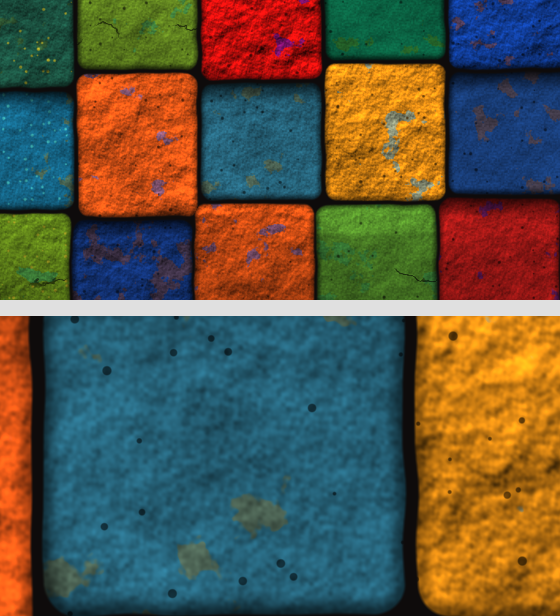
Top: the whole. Bottom: its middle third, enlarged.
This pattern is drawn by a Shadertoy shader. Its source:

```glsl
// A wall of rough painted blocks, five columns by three staggered rows, with dark seams.
// Each block is a tilted rounded box; the nearest one is coloured, embossed with fractal
// noise, shaded at its rim, and flecked with stray paint. Lengths are in canvas heights.

#define PITCH 0.4125      // column spacing
#define FIRST 0.046       // centre of the first column
#define SEAM 0.006        // half width of the seams
#define CORNER 0.036      // corner radius
#define WOBBLE 0.007      // unevenness of the outlines
#define TILT 0.022        // random turn of each block
#define RELIEF 3.6        // strength of the embossing
#define SHADOW 0.5        // darkness cast on recessed blocks
#define SEAM_COLOR vec3(0.055, 0.045, 0.045)

// Paint colour in rgb, roughness in a
const vec4 LOWER[5] = vec4[5](
    vec4(0.42, 0.57, 0.11, 0.6), vec4(0.08, 0.22, 0.51, 0.9), vec4(0.80, 0.30, 0.08, 0.8),
    vec4(0.28, 0.47, 0.14, 0.45), vec4(0.66, 0.10, 0.09, 0.6));
const vec4 MIDDLE[5] = vec4[5](
    vec4(0.08, 0.39, 0.52, 0.5), vec4(0.86, 0.33, 0.09, 0.85), vec4(0.15, 0.39, 0.48, 0.5),
    vec4(0.86, 0.53, 0.08, 0.9), vec4(0.10, 0.25, 0.49, 0.3));
const vec4 UPPER[5] = vec4[5](
    vec4(0.11, 0.33, 0.26, 0.7), vec4(0.37, 0.50, 0.12, 0.5), vec4(0.78, 0.06, 0.05, 1.2),
    vec4(0.04, 0.37, 0.25, 0.3), vec4(0.06, 0.22, 0.55, 0.9));

// Heights of the two seams, and depth of the visible top faces, per column
const float LOW_SEAM[5] = float[5](0.296, 0.272, 0.328, 0.325, 0.345);
const float HIGH_SEAM[5] = float[5](0.701, 0.762, 0.728, 0.794, 0.765);
const float TOP_FACE[5] = float[5](0.02, 0.0, 0.035, 0.1, 0.0);

float hash(vec2 p) {
    return fract(sin(dot(p, vec2(127.1, 311.7))) * 43758.5453);
}

float noise(vec2 p) {
    vec2 i = floor(p), f = fract(p);
    f = f * f * (3.0 - 2.0 * f);
    return mix(mix(hash(i), hash(i + vec2(1, 0)), f.x),
               mix(hash(i + vec2(0, 1)), hash(i + vec2(1, 1)), f.x), f.y);
}

float fbm(vec2 p) {
    float sum = 0.0, amp = 0.5;
    for (int i = 0; i < 5; i++) {
        sum += amp * noise(p);
        p = mat2(1.6, 1.2, -1.2, 1.6) * p + 3.7;
        amp *= 0.55;
    }
    return sum;
}

float roundBox(vec2 p, vec2 size, float r) {
    vec2 q = abs(p) - size + r;
    return length(max(q, 0.0)) + min(max(q.x, q.y), 0.0) - r;
}

// Coverage of randomly placed round flecks
float flecks(vec2 p, float scale, float density) {
    vec2 cell = floor(p * scale);
    float pick = hash(cell + 5.3);
    vec2 centre = 0.3 + 0.4 * vec2(hash(cell + 1.7), hash(cell + 9.1));
    float r = 0.08 + 0.2 * hash(cell + 2.9), soft = scale / iResolution.y;
    float d = length(fract(p * scale) - centre);
    return step(pick, density) * smoothstep(r + soft, r - soft, d);
}

void mainImage(out vec4 fragColor, in vec2 fragCoord) {
    vec2 p = fragCoord / iResolution.y;
    float px = 1.0 / iResolution.y;
    vec2 warped = p + WOBBLE * (vec2(noise(p * 17.0), noise(p * 17.0 + 40.0)) - 0.5);

    // Find the nearest block
    float d = 10.0;
    vec2 local = vec2(0), size = vec2(1);
    int col = 0, row = 0;
    for (int i = 0; i < 15; i++) {
        int c = i % 5, r = i / 5;
        float bottom = r == 0 ? -0.1 : r == 1 ? LOW_SEAM[c] : HIGH_SEAM[c];
        float top = r == 0 ? LOW_SEAM[c] : r == 1 ? HIGH_SEAM[c] : 1.1;
        float lean = r == 0 ? -0.012 - 0.005 * float(c) : 0.0;
        vec2 q = warped - vec2(FIRST + PITCH * float(c) + lean, 0.5 * (bottom + top));
        float turn = TILT * (hash(vec2(c, r) + 0.5) - 0.5);
        q += turn * vec2(q.y, -q.x);
        vec2 extent = 0.5 * vec2(PITCH, top - bottom) - SEAM;
        float boxDist = roundBox(q, extent, CORNER);
        if (boxDist < d) { d = boxDist; local = q; size = extent; col = c; row = r; }
    }
    vec4 paint = row == 0 ? LOWER[col] : row == 1 ? MIDDLE[col] : UPPER[col];
    vec3 color = paint.rgb;
    vec2 skin = p + 7.0 * vec2(col, row);
    float fromTop = size.y - local.y;
    bool raised = (col + row) % 2 == 0;

    // Stray paint: soft stains and small flecks
    float stain = smoothstep(0.69, 0.74, fbm(skin * 13.0 + 20.0));
    color = mix(color, mix(paint.bgr, paint.rgb, 0.3), 0.65 * stain);
    vec3 bright = row == 1 ? vec3(0.25, 0.7, 0.68) : vec3(0.75, 0.68, 0.15);
    color = mix(color, col == 0 ? bright : paint.rgb * 0.3,
                0.8 * flecks(skin, 52.0, col == 0 ? 0.13 : 0.05));

    // Embossed surface lit from the upper left, with fine grain
    vec2 toLight = vec2(-0.003, 0.006);
    float slope = fbm(skin * 15.0) - fbm((skin + toLight) * 15.0);
    float shade = 1.0 + RELIEF * paint.a * slope;
    shade += 0.22 * (noise(skin * 190.0) - 0.5) + 0.5 * (fbm(skin * 6.0) - 0.55);

    // Wandering cracks in the green blocks
    if (paint.g > paint.r && paint.g > 1.5 * paint.b) {
        float crack = abs(local.y + 0.05 - 0.16 * (fbm(skin * 9.0) - 0.5));
        shade *= 1.0 - 0.55 * smoothstep(0.006, 0.001, crack) * smoothstep(0.35, 0.55, noise(skin * 11.0));
    }

    // Lit top faces, cast shadows and rounded rims
    float face = row == 0 ? TOP_FACE[col] : raised && row == 1 ? 0.018 : 0.0;
    if (face > 0.0) shade *= 1.0 + 0.22 * smoothstep(face + 0.008, face - 0.008, fromTop);
    else if (row < 2) shade *= 1.0 - SHADOW * smoothstep(0.075, 0.01, fromTop);
    shade *= mix(raised ? 0.62 : 0.5, 1.0, smoothstep(0.0, 0.022, -d));
    shade *= 1.0 - 0.25 * smoothstep(0.035, 0.0, size.y + local.y);
    shade *= 0.82 + 0.18 * smoothstep(0.0, 0.35, p.y);

    color *= clamp(shade, 0.25, 1.65);
    color = mix(SEAM_COLOR, color, smoothstep(px, -px - 0.002, d));
    fragColor = vec4(clamp(color, 0.0, 1.0), 1.0);
}
```
